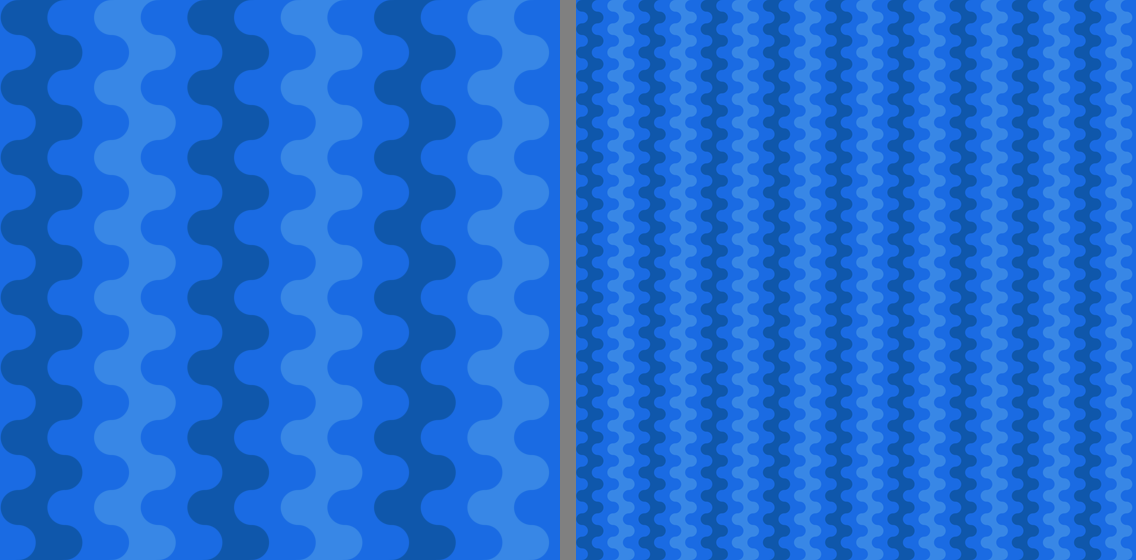
Left: one tile. Right: repeated 3 by 3.
Reproduce this pattern procedurally as a Shadertoy shader.

```glsl
// Vertical wavy stripes built from semicircles, dark and light in turn on a blue ground.

const float COLUMNS = 3.0;                 // dark + light pairs across
const float ROWS = 8.0;                    // full waves down
const float RADIUS = 0.25 / ROWS;          // radius of each semicircle
const float STRIPE_WIDTH = 0.25 / COLUMNS;
const float FIRST_AXIS = 0.0742;           // centre line of the first dark stripe

const vec3 GROUND = vec3(0.10, 0.42, 0.89);
const vec3 DARK = vec3(0.06, 0.34, 0.67);
const vec3 LIGHT = vec3(0.22, 0.53, 0.90);

// Signed distance to a chain of alternating semicircles, positive on its right
float waveEdge(vec2 p, float r) {
    float bump = floor(p.y / (2.0 * r));
    float side = 1.0 - 2.0 * mod(bump, 2.0);
    vec2 q = vec2(p.x, p.y - (bump + 0.5) * 2.0 * r);
    float ownArc = length(q) - r;
    float nextArc = r - length(vec2(q.x, 2.0 * r - abs(q.y)));
    return side * (side * q.x > 0.0 ? ownArc : nextArc);
}

// Positive inside a wavy stripe that repeats across the canvas
float waveStripe(vec2 p, float axis, float width) {
    float x = (fract((p.x - axis) * COLUMNS + 0.5) - 0.5) / COLUMNS;
    float left = waveEdge(vec2(x + 0.5 * width, p.y), RADIUS);
    float right = waveEdge(vec2(x - 0.5 * width, p.y), RADIUS);
    return min(left, -right);
}

// Antialiased coverage from a signed distance
float coverage(float d, float pixel) {
    return smoothstep(-0.8 * pixel, 0.8 * pixel, d);
}

void mainImage(out vec4 fragColor, in vec2 fragCoord) {
    vec2 uv = fragCoord / iResolution.xy;
    float pixel = 1.0 / min(iResolution.x, iResolution.y);

    float dark = waveStripe(uv, FIRST_AXIS, STRIPE_WIDTH);
    float light = waveStripe(uv, FIRST_AXIS + 0.5 / COLUMNS, STRIPE_WIDTH);

    vec3 color = mix(GROUND, DARK, coverage(dark, pixel));
    color = mix(color, LIGHT, coverage(light, pixel));
    fragColor = vec4(color, 1.0);
}
```
